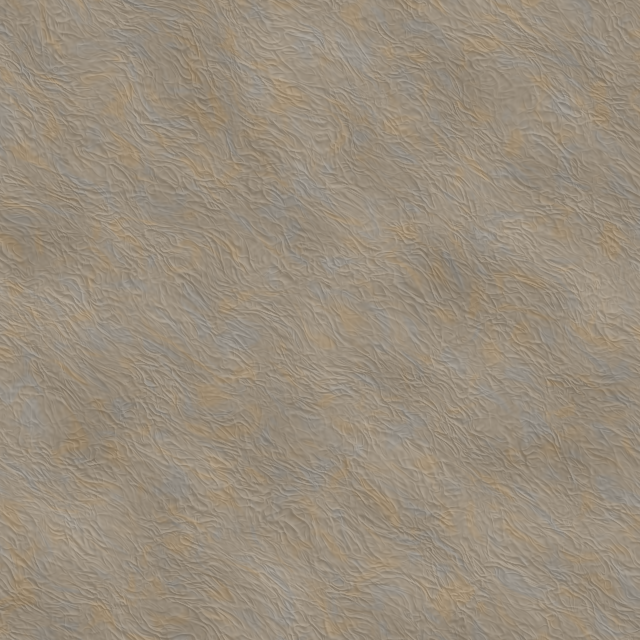
Give the GLSL for this texture, as a three.js fragment shader.

```glsl
// Weathered beige stone with small curled flakes that run down to the right.
// Warped, stretched noise forms a height field of thin ridges, which is lit
// by a slope difference and laid over soft patches, mineral tints and grain.

varying vec2 vUv;

const vec3 STONE = vec3(0.599, 0.553, 0.489);
const vec3 OCHRE_SHIFT = vec3(0.028, 0.002, -0.034);
const vec3 SLATE_SHIFT = vec3(-0.020, 0.002, 0.030);
const vec2 FLAKE_AXIS = vec2(0.8, -0.6);
const vec2 LIGHT_DIR = vec2(0.5, 0.866);
const float LIGHT_STEP = 0.001;

vec2 hashGradient(vec2 cell) {
  vec3 h = fract(cell.xyx * vec3(0.1031, 0.1030, 0.0973));
  h += dot(h, h.yzx + 33.33);
  float angle = 6.28318 * fract((h.x + h.y) * h.z);
  return vec2(cos(angle), sin(angle));
}

// Gradient noise, centred on zero.
float noise(vec2 p) {
  vec2 i = floor(p);
  vec2 f = p - i;
  vec2 w = f * f * f * (f * (f * 6.0 - 15.0) + 10.0);
  vec2 e = vec2(0.0, 1.0);
  float a = dot(hashGradient(i), f);
  float b = dot(hashGradient(i + e.yx), f - e.yx);
  float c = dot(hashGradient(i + e.xy), f - e.xy);
  float d = dot(hashGradient(i + e.yy), f - e.yy);
  return mix(mix(a, b, w.x), mix(c, d, w.x), w.y);
}

vec2 noise2(vec2 p) {
  return vec2(noise(p + 17.3), noise(p + 71.9));
}

float fbm(vec2 p) {
  float sum = 0.0;
  float amp = 1.0;
  for (int i = 0; i < 4; i++) {
    sum += amp * noise(p);
    p = p * 2.03 + 19.7;
    amp *= 0.55;
  }
  return sum;
}

// Coordinates along and across the flakes, with a gently wandering axis.
vec2 flakeSpace(vec2 p) {
  p += 0.028 * noise2(p * 8.0 + 40.0);
  return vec2(dot(p, FLAKE_AXIS), dot(p, vec2(-FLAKE_AXIS.y, FLAKE_AXIS.x)));
}

// Rounded flakes edged by thin raised ridges, in two sizes.
float reliefHeight(vec2 p) {
  vec2 q = flakeSpace(p) * vec2(36.0, 70.0) + 200.0;
  float height = 0.0;
  float amp = 1.0;
  for (int i = 0; i < 2; i++) {
    vec2 curled = q + 0.95 * noise2(q * 0.6);
    float n = noise(curled);
    float ridge = exp(-n * n / 0.024);
    height += amp * (0.6 * ridge + 0.55 * n);
    q = q * 1.7 + 53.1;
    amp *= 0.5;
  }
  return height;
}

// Limits x smoothly to the range -1 to 1.
float softLimit(float x) {
  return x / sqrt(1.0 + x * x);
}

void main() {
  vec2 p = vUv;
  vec2 flake = flakeSpace(p);

  // Broad light and dark patches, drawn out along the flakes.
  float patches = fbm(flake * vec2(4.5, 7.5) + 90.0);
  vec3 color = STONE + 0.055 * patches;

  // Warm and cool mineral tints, about one flake in size.
  vec2 tintPoint = flake * vec2(24.0, 40.0) + 300.0;
  float tint = noise(tintPoint + noise2(tintPoint * 0.7))
             + 0.5 * noise(flake * 11.0 + 130.0);
  color += OCHRE_SHIFT * smoothstep(0.08, 0.55, tint);
  color += SLATE_SHIFT * smoothstep(0.08, 0.55, -tint);

  // Relief lit from the upper right, fading out on worn areas.
  vec2 toLight = LIGHT_DIR * LIGHT_STEP;
  float slope = reliefHeight(p - toLight) - reliefHeight(p + toLight);
  float rough = mix(0.5, 1.25, smoothstep(-0.4, 0.4, fbm(flake * vec2(12.0, 18.0) + 500.0)));
  color += 0.08 * softLimit(2.2 * rough * slope);

  // Fine grain.
  color += 0.034 * noise(flake * vec2(130.0, 210.0) + 700.0);

  gl_FragColor = vec4(color, 1.0);
}
```
